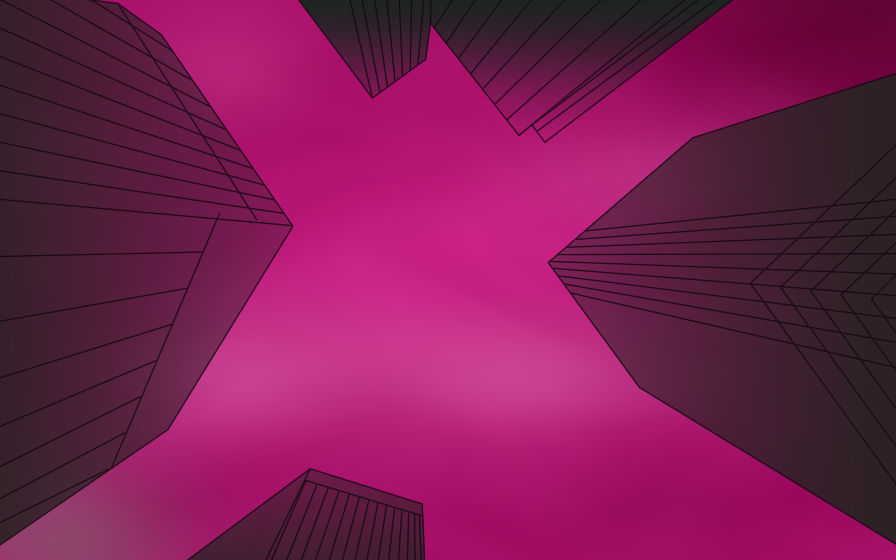
A Shadertoy shader for this background:

```glsl
const vec2 CANVAS = vec2(160.0, 100.0);
const float LINE_HALF_WIDTH = 0.12;
const float LINE_OPACITY = 0.85;
const float CLOUD_STRENGTH = 0.022;
const vec3 ROSE = vec3(0.66, 0.06, 0.41);
const vec3 MAGENTA = vec3(0.80, 0.13, 0.53);
const vec3 PALE_PINK = vec3(0.82, 0.32, 0.61);
const vec3 DUSTY_PINK = vec3(0.55, 0.29, 0.42);
const vec3 WINE = vec3(0.36, 0.00, 0.18);
const vec3 CRIMSON = vec3(0.57, 0.03, 0.35);
const vec3 WALL = vec3(0.18, 0.13, 0.15);
const vec3 TOP_WALL = vec3(0.11, 0.14, 0.13);
const vec3 INK = vec3(0.07, 0.03, 0.06);

float glow(vec2 p, vec2 center, vec2 radius) {
    vec2 q = (p - center) / radius;
    return exp(-dot(q, q));
}

float segment(vec2 p, vec2 a, vec2 b) {
    vec2 e = b - a, w = p - a;
    return length(w - e * clamp(dot(w, e) / dot(e, e), 0.0, 1.0));
}

// Signed distance to a six-sided outline, negative inside
float polygon(vec2 p, vec2 v[6]) {
    float d = 1e5, side = 1.0;
    for (int i = 0; i < 6; i++) {
        vec2 a = v[i], b = v[(i + 5) % 6], e = b - a, w = p - a;
        d = min(d, segment(p, a, b));
        bvec3 c = bvec3(p.y >= a.y, p.y < b.y, e.x * w.y > e.y * w.x);
        if (all(c) || !any(c)) side = -side;
    }
    return side * d;
}

vec3 sky(vec2 p) {
    vec3 col = ROSE;
    col = mix(col, MAGENTA, 0.9 * glow(p, vec2(82, 52), vec2(44, 25)));
    col = mix(col, PALE_PINK, 0.25 * glow(p, vec2(41, 86), vec2(14, 10)));
    col = mix(col, PALE_PINK, 0.35 * glow(p, vec2(116, 69), vec2(22, 9)));
    col = mix(col, PALE_PINK, 0.75 * glow(p, vec2(94, 33), vec2(34, 11)));
    col = mix(col, PALE_PINK, 0.65 * glow(p, vec2(43, 33), vec2(24, 12)));
    col = mix(col, CRIMSON, 0.8 * glow(p, vec2(120, 9), vec2(32, 13)));
    col = mix(col, DUSTY_PINK, 0.9 * glow(p, vec2(12, 3), vec2(22, 16)));
    col = mix(col, WINE, glow(p, vec2(158, 101), vec2(42, 26)));
    // Soft clouds from layered, warped sines
    vec2 q = p * vec2(0.055, 0.11);
    float cloud = 0.0, weight = 1.0;
    for (int i = 0; i < 3; i++) {
        q += 0.6 * sin(q.yx * 1.3 + float(i));
        cloud += weight * sin(q.x + 1.7) * sin(q.y);
        q *= 1.7;
        weight *= 0.5;
    }
    return col + CLOUD_STRENGTH * cloud * vec3(1.0, 0.9, 1.0);
}

// Lays a tinted wall with its outline and inner lines over the background
vec3 tower(vec3 col, float body, float lines, vec3 wall, float amount, float px) {
    float inside = clamp(0.5 - body / px, 0.0, 1.0);
    float ink = inside * clamp(0.5 + (LINE_HALF_WIDTH - lines) / px, 0.0, 1.0);
    ink = max(ink, clamp(0.5 + (LINE_HALF_WIDTH - abs(body)) / px, 0.0, 1.0));
    col = mix(col, wall, inside * clamp(amount, 0.0, 1.0));
    return mix(col, INK, LINE_OPACITY * ink);
}

void mainImage(out vec4 fragColor, in vec2 fragCoord) {
    vec2 p = fragCoord / iResolution.xy * CANVAS;
    float px = CANVAS.y / iResolution.y;
    vec3 col = sky(p);

    // Left tower: roof fan above, receding floors below
    float body = polygon(p, vec2[6](vec2(-4.2, -0.2), vec2(-4.2, 102.5), vec2(21, 99.4),
        vec2(28.8, 93.8), vec2(52.3, 59.6), vec2(30, 23.3)));
    float lines = min(segment(p, vec2(21, 99.4), vec2(45.8, 60.8)),
        segment(p, vec2(39.2, 61.9), vec2(19.8, 16.2)));
    for (float i = 0.0; i < 11.0; i++) {
        float y = 64.4 + 5.1 * i;
        lines = min(lines, segment(p, vec2(0, y), vec2(60, y - 5.4 - 3.6 * i)));
        if (i < 7.0) lines = min(lines, segment(p, vec2(0, 54.2 - 12.3 * i + 0.73 * i * i),
            vec2(36.3 - 2.81 * i, 55.0 - 6.46 * i)));
    }
    col = tower(col, body, lines, WALL, 0.94 - 0.0115 * p.x, px);

    // Right tower: fan of floors crossed by chevrons
    body = polygon(p, vec2[6](vec2(97.9, 53.1), vec2(123.7, 75.4), vec2(164.6, 88.3),
        vec2(164.6, 40), vec2(164.6, 0), vec2(114.2, 30.8)));
    lines = 1e5;
    for (float i = 0.0; i < 9.0; i++) {
        lines = min(lines, segment(p, vec2(98, 58.1 - 1.19 * i),
            vec2(160, 64.4 - 2.92 * i - 0.104 * i * i)));
        vec2 tip = vec2(134.0 + 5.4 * i, 49.4 - 0.69 * i);
        if (i < 5.0) lines = min(lines, min(segment(p, tip, tip + vec2(30, 28.5)),
            segment(p, tip, tip + vec2(30, -41.4))));
    }
    col = tower(col, body, lines, WALL, 0.46 + 0.0095 * (p.x - 98.0), px);

    // Two top towers, fading into the sky at their lower ends
    float fade = smoothstep(73.0, 102.0, p.y);
    body = polygon(p, vec2[6](vec2(50.2, 104.2), vec2(66.5, 82.5), vec2(76, 89.4),
        vec2(76.9, 95.8), vec2(77.5, 104.2), vec2(60, 104.2)));
    lines = 1e5;
    for (float i = 0.0; i < 7.0; i++)
        lines = min(lines, segment(p, vec2(62.5 + 2.2 * i, 100),
            vec2(66.5 + 1.35 * i, 82.5 + 0.96 * i)));
    col = tower(col, body, lines, TOP_WALL, fade, px);

    body = polygon(p, vec2[6](vec2(76.9, 95.8), vec2(92.7, 75.8), vec2(95, 77.7),
        vec2(97.3, 74.6), vec2(136.3, 104.2), vec2(76.9, 104.2)));
    lines = min(segment(p, vec2(95, 77.7), vec2(124.6, 100)),
        segment(p, vec2(95.8, 76.5), vec2(127.7, 100)));
    for (float i = 0.0; i < 8.0; i++)
        lines = min(lines, segment(p, vec2(77.5 + 2.17 * i, 95.0 - 2.73 * i),
            vec2(80.8 + 3.75 * i + 0.31 * i * i, 100)));
    col = tower(col, body, lines, TOP_WALL, fade, px);

    // Bottom tower: slats tightening to the right under a cornice
    body = polygon(p, vec2[6](vec2(27.9, -4.2), vec2(55.4, 16.3), vec2(75.4, 10),
        vec2(76, -4.2), vec2(60, -4.2), vec2(45, -4.2)));
    lines = min(segment(p, vec2(54.6, 14.2), vec2(75.4, 7.9)),
        segment(p, vec2(55.4, 16.3), vec2(47.5, 0)));
    for (float i = 0.0; i < 14.0; i++) {
        float t = 1.0 - pow(1.0 - i / 14.0, 1.4);
        lines = min(lines, segment(p, vec2(54.6 + 20.8 * t, 14.2 - 6.3 * t),
            vec2(48.5 + 27.4 * t, 0)));
    }
    col = tower(col, body, lines, WALL, 0.82 - 0.02 * p.y, px);

    fragColor = vec4(col, 1.0);
}
```
